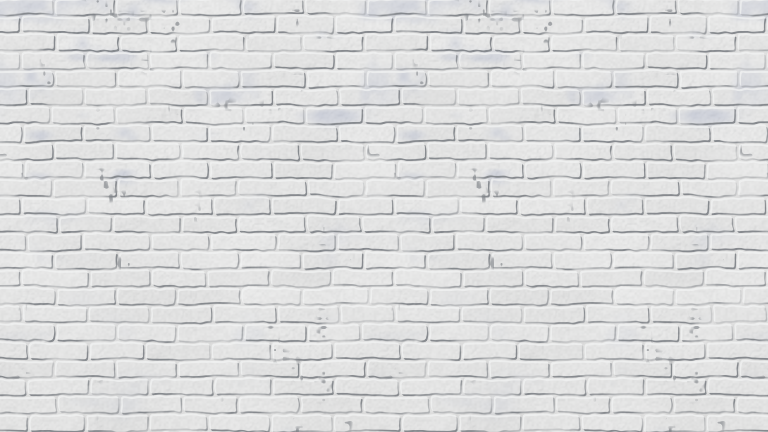
Write a Shadertoy shader that draws this texture.

```glsl
const float ROWS = 23.85;       // courses down the canvas
const float ASPECT = 3.43;      // brick length over course height
const float PERIOD = 6.0;       // bricks before the wall repeats sideways
const vec3 PAINT = vec3(0.892, 0.893, 0.892);
const vec3 LIT = vec3(0.945, 0.95, 0.95);
const vec3 SHADE = vec3(0.49, 0.505, 0.525);
const vec3 STAIN = vec3(0.78, 0.795, 0.84);

struct Brick {
    vec2 id;      // column and course
    float edge;   // distance inside the rim, in courses
};

float hash(vec2 p) {
    vec3 q = fract(p.xyx * 0.1031);
    q += dot(q, q.yzx + 33.33);
    return fract((q.x + q.y) * q.z);
}

// Value noise that wraps sideways with the wall; freq.x * PERIOD is whole
float noise(vec2 wall, vec2 freq, float seed) {
    vec2 c = wall * freq;
    vec2 i = floor(c);
    vec2 f = c - i;
    f = f * f * (3.0 - 2.0 * f);
    float wrap = PERIOD * freq.x;
    float x0 = mod(i.x, wrap) + seed;
    float x1 = mod(i.x + 1.0, wrap) + seed;
    float upper = mix(hash(vec2(x0, i.y)), hash(vec2(x1, i.y)), f.x);
    float lower = mix(hash(vec2(x0, i.y + 1.0)), hash(vec2(x1, i.y + 1.0)), f.x);
    return mix(upper, lower, f.y);
}

// Hand-laid waviness of the courses
vec2 wobble(vec2 wall) {
    float sag = noise(wall, vec2(2.0, 0.7), 11.0) - 0.5;
    float rough = noise(wall, vec2(9.0, 3.0), 23.0) - 0.5;
    float lean = noise(wall, vec2(4.0, 2.0), 37.0) - 0.5;
    return wall + vec2(0.035 * lean, 0.14 * sag + 0.09 * rough);
}

// Running bond with slightly uneven upright joints
Brick brickAt(vec2 wall, float gap, float corner) {
    float row = floor(wall.y);
    float down = wall.y - row;
    float x = wall.x - mix(0.387, 0.87, mod(row, 2.0));
    float joint = floor(x + 0.5);
    float jitter = 0.14 * (hash(vec2(mod(joint, PERIOD) + 5.0, row + 40.0)) - 0.5);
    float side = x - joint - jitter;
    vec2 inset = vec2(abs(side) * ASPECT, min(down, 1.0 - down)) - gap;
    float edge = corner - length(max(corner - inset, 0.0));
    return Brick(vec2(mod(joint + step(0.0, side), PERIOD), row), edge);
}

// Height of the painted surface
float relief(vec2 wall, float soft) {
    float face = smoothstep(0.0, soft, brickAt(wobble(wall), 0.035, 0.16).edge);
    float lumps = noise(wall, vec2(7.0, 2.0), 51.0);
    float grain = noise(wall, vec2(24.0, 7.0), 67.0);
    return face + 0.10 * lumps + 0.10 * grain;
}

// Sparse dark pits in the paint
float chips(vec2 wall) {
    float pit = smoothstep(0.68, 0.88, noise(wall, vec2(14.0, 4.0), 83.0));
    float zone = smoothstep(0.80, 0.93, noise(wall, vec2(2.5, 0.8), 97.0));
    return pit * zone;
}

void mainImage(out vec4 fragColor, in vec2 fragCoord) {
    // Wall space: x in bricks, y in courses counted downward
    vec2 uv = fragCoord / iResolution.y;
    vec2 wall = vec2(uv.x * ROWS / ASPECT, (1.0 - uv.y) * ROWS - 0.83);
    float soft = max(0.09, 1.2 * ROWS / iResolution.y);

    // Light from the upper left
    float slope = relief(wall, soft) - relief(wall - vec2(0.02, 0.09), soft);
    Brick brick = brickAt(wobble(wall), 0.035, 0.16);

    // Paint tone: per brick, broad patches, fine grain
    float tone = 0.022 * (hash(brick.id + 7.0) - 0.5);
    tone += 0.025 * (noise(wall, vec2(1.0, 0.4), 109.0) - 0.5);
    tone += 0.030 * (noise(wall, vec2(26.0, 8.0), 127.0) - 0.5);
    vec3 color = PAINT + tone;

    // Cool stains, mostly in the upper half
    float stain = smoothstep(0.62, 0.95, noise(wall, vec2(1.5, 0.9), 139.0));
    stain *= noise(wall, vec2(6.0, 2.0), 151.0) * mix(0.25, 0.9, smoothstep(0.4, 0.7, uv.y));
    color = mix(color, STAIN, stain);

    // Joints: paint fills some and leaves others deep
    float depth = noise(wall, vec2(2.0, 0.9), 163.0);
    depth *= 0.6 + 0.8 * noise(wall, vec2(7.0, 1.5), 179.0);
    float shadow = max(-slope, 0.0) * mix(0.22, 1.0, smoothstep(0.1, 0.85, depth));
    float mortar = 1.0 - smoothstep(0.0, soft, brick.edge);
    color *= 1.0 - 0.025 * mortar;
    color = mix(color, LIT, 0.75 * clamp(slope * 1.3, 0.0, 1.0));
    color = mix(color, SHADE, clamp(shadow * 1.05, 0.0, 0.9));
    color = mix(color, SHADE, 0.65 * chips(wall));

    fragColor = vec4(clamp(color, 0.0, 1.0), 1.0);
}
```
